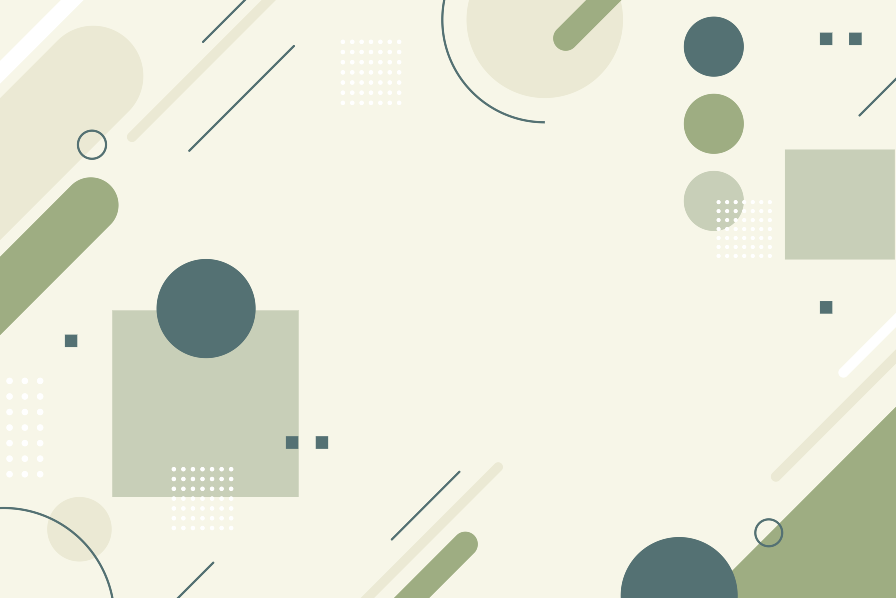
Reproduce this background procedurally as a WebGL 2 fragment shader.

```glsl
#version 300 es
precision highp float;
// Flat geometric background: diagonal bars, discs, squares, rings and dot grids
// on cream. Each shape is a distance function, painted back to front in a space
// 150 units wide and 100 high, with the origin at the lower left.

uniform vec2 u_resolution;
out vec4 fragColor;

const vec3 CREAM = vec3(0.967, 0.965, 0.908);
const vec3 BEIGE = vec3(0.922, 0.914, 0.830);
const vec3 SAGE  = vec3(0.784, 0.810, 0.720);
const vec3 GREEN = vec3(0.620, 0.678, 0.510);
const vec3 TEAL  = vec3(0.330, 0.443, 0.450);
const vec3 WHITE = vec3(1.0);

const float STROKE = 0.19; // half width of thin lines

vec2 p;      // current point
vec3 color;  // painted so far

// Lay a colour over the area where the distance is negative.
void paint(float dist, vec3 ink) {
  float edge = 50.0 / u_resolution.y;
  color = mix(color, ink, 1.0 - smoothstep(-edge, edge, dist));
}

float disc(vec2 center, float radius) {
  return length(p - center) - radius;
}

float ring(vec2 center, float radius) {
  return abs(disc(center, radius)) - STROKE;
}

float box(vec2 center, float halfSize) {
  vec2 d = abs(p - center) - halfSize;
  return length(max(d, 0.0)) + min(max(d.x, d.y), 0.0);
}

// Rounded 45 degree bar from a tip; a negative span runs down and left.
float bar(vec2 tip, float span, float radius) {
  vec2 q = p - tip;
  float along = clamp(0.5 * (q.x + q.y), min(span, 0.0), max(span, 0.0));
  return length(q - along) - radius;
}

// Grid of dots counted from its lower left one.
float dots(vec2 corner, vec2 pitch, vec2 count, float radius) {
  vec2 q = p - corner;
  vec2 cell = clamp(floor(q / pitch + 0.5), vec2(0.0), count - 1.0);
  return length(q - cell * pitch) - radius;
}

void main() {
  p = gl_FragCoord.xy / u_resolution * vec2(150.0, 100.0);
  color = CREAM;

  // Upper left bars
  paint(bar(vec2(-3.9, 84.0), 20.0, 1.35), WHITE);
  paint(bar(vec2(15.6, 87.3), -30.0, 8.4), BEIGE);
  paint(bar(vec2(15.2, 65.7), -25.0, 4.65), GREEN);
  paint(bar(vec2(22.1, 77.1), 25.0, 0.85), BEIGE);

  // Top disc with its quarter arc and bar
  vec2 hub = vec2(91.2, 96.7);
  paint(disc(hub, 13.1), BEIGE);
  paint(max(ring(hub, 17.15), p.x - hub.x), TEAL);
  paint(bar(vec2(94.7, 93.6), 12.0, 2.1), GREEN);

  // Column of three discs
  vec3 columnInks[3] = vec3[3](TEAL, GREEN, SAGE);
  for (int i = 0; i < 3; i++) {
    paint(disc(vec2(119.5, 92.2 - 12.9 * float(i)), 5.03), columnInks[i]);
  }

  // Large squares and the disc resting on one
  paint(box(vec2(140.6, 65.8), 9.2), SAGE);
  paint(box(vec2(34.4, 32.5), 15.6), SAGE);
  paint(disc(vec2(34.5, 48.4), 8.3), TEAL);

  // Lower left disc and arc
  paint(disc(vec2(13.3, 11.5), 5.4), BEIGE);
  paint(ring(vec2(0.6, -3.5), 18.55), TEAL);

  // Bottom bars
  paint(bar(vec2(83.4, 21.9), -24.0, 0.8), BEIGE);
  paint(bar(vec2(77.9, 9.0), -14.0, 2.1), GREEN);

  // Lower right corner
  paint(bar(vec2(141.2, 37.7), 12.0, 0.85), WHITE);
  paint(bar(vec2(129.9, 20.3), 22.0, 0.85), BEIGE);
  paint((118.0 - p.x + p.y) * 0.7071, GREEN);
  paint(disc(vec2(113.7, 0.4), 9.8), TEAL);

  // Dot grids
  paint(dots(vec2(57.4, 82.8), vec2(1.57, 1.70), vec2(7.0), 0.38), WHITE);
  paint(dots(vec2(120.3, 57.2), vec2(1.43, 1.50), vec2(7.0), 0.35), WHITE);
  paint(dots(vec2(29.1, 11.7), vec2(1.60, 1.64), vec2(7.0), 0.38), WHITE);
  paint(dots(vec2(1.6, 20.7), vec2(2.56, 2.60), vec2(3.0, 7.0), 0.55), WHITE);

  // Thin diagonal lines: tip and span
  vec3 lines[5] = vec3[5](vec3(34.0, 93.0, 8.0), vec3(31.7, 74.8, 17.5),
    vec3(143.9, 80.7, 8.0), vec3(65.6, 9.8, 11.3), vec3(35.7, 5.9, -8.0));
  for (int i = 0; i < 5; i++) paint(bar(lines[i].xy, lines[i].z, STROKE), TEAL);

  // Small squares and rings
  vec2 tiles[6] = vec2[6](vec2(138.3, 93.5), vec2(143.2, 93.5), vec2(138.3, 48.6),
    vec2(11.9, 43.0), vec2(48.9, 26.0), vec2(53.9, 26.0));
  for (int i = 0; i < 6; i++) paint(box(tiles[i], 1.05), TEAL);
  paint(ring(vec2(15.4, 75.8), 2.35), TEAL);
  paint(ring(vec2(128.7, 10.9), 2.25), TEAL);

  fragColor = vec4(color, 1.0);
}
```
